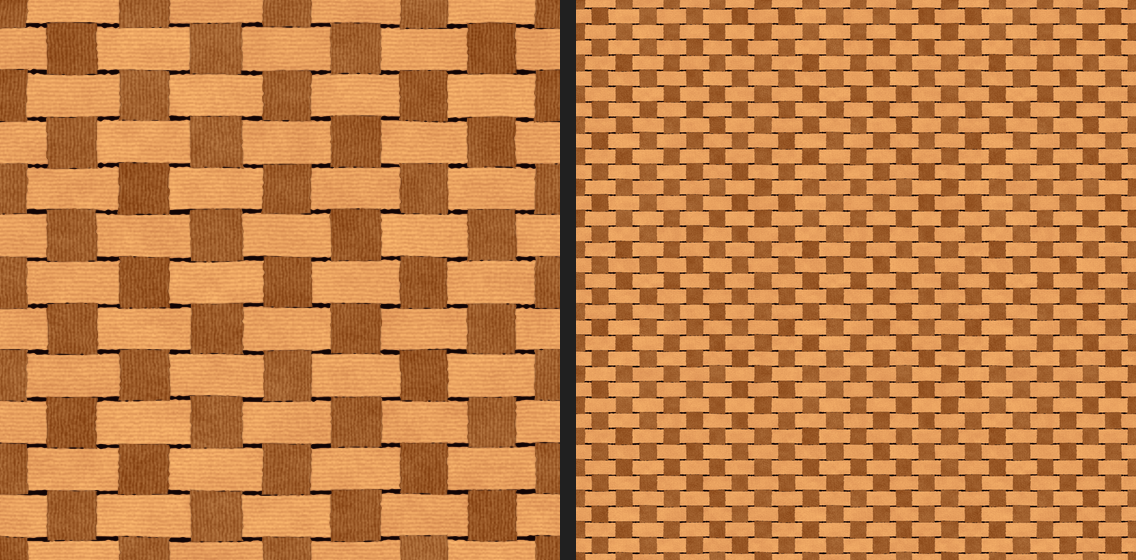
Left: one tile. Right: repeated 3 by 3.
Give the GLSL for this texture, as a three.js fragment shader.

```glsl
// Woven carpet: tan bands with fine horizontal ribs pass behind brown upright
// blocks in a half-step checker, with short black gaps between the rows.
// Blocks are boxes on a gently warped 8 x 12 grid; all noise wraps at the edges.

varying vec2 vUv;

const float PI = 3.14159265;
const vec2 GRID = vec2(8.0, 12.0);            // half-steps across, rows up
const vec2 GRID_SHIFT = vec2(0.0015, 0.0378);
const vec2 BROWN_HALF = vec2(0.36, 0.547);    // in grid cells
const float TAN_HALF = 0.453;
const float TAN_RIBS = 11.0;                  // per row
const float BROWN_RIBS = 19.0;                // per half-step
const float SOFT = 0.0012;                    // edge softness, canvas units

const vec3 TAN_LIGHT = vec3(0.96, 0.69, 0.41);
const vec3 TAN_SHADE = vec3(0.87, 0.58, 0.34);
const vec3 BROWN_LIGHT = vec3(0.65, 0.40, 0.20);
const vec3 BROWN_SHADE = vec3(0.56, 0.30, 0.11);
const vec3 FRINGE = vec3(0.32, 0.17, 0.10);
const vec3 GAP = vec3(0.07, 0.02, 0.02);

float hash(vec2 p) {
  return fract(sin(dot(p, vec2(127.1, 311.7))) * 43758.5);
}

// Value noise from -0.5 to 0.5 that wraps after "cells" whole cells
float wrapNoise(vec2 uv, vec2 cells) {
  vec2 p = uv * cells;
  vec2 i = floor(p);
  vec2 f = fract(p);
  f = f * f * (3.0 - 2.0 * f);
  vec2 a = mod(i, cells);
  vec2 b = mod(i + 1.0, cells);
  float low = mix(hash(a), hash(vec2(b.x, a.y)), f.x);
  float high = mix(hash(vec2(a.x, b.y)), hash(b), f.x);
  return mix(low, high, f.y) - 0.5;
}

// Nearest integer with the parity of "offset"
float nearestAlternate(float x, float offset) {
  return offset + 2.0 * floor((x - offset) * 0.5 + 0.5);
}

// Coverage of a shape from its signed distance in canvas units
float cover(float d) {
  return 1.0 - smoothstep(-SOFT, SOFT, d);
}

float rib(float x) {
  return cos(2.0 * PI * x);
}

float cellTone(vec2 cell) {
  return hash(mod(cell, GRID) + 3.7) - 0.5;
}

// Grid position with uneven column spacing and a slight hand-woven wander
vec2 weaveGrid(vec2 uv) {
  float bulge = sin(PI * uv.x);
  vec2 wander = vec2(wrapNoise(uv, vec2(8.0, 16.0)),
                     wrapNoise(uv + 0.37, vec2(12.0, 12.0)));
  vec2 q = uv - GRID_SHIFT + 0.004 * wander;
  q.x -= 0.0117 * bulge * bulge;
  return q * GRID;
}

void main() {
  vec2 uv = vUv;
  vec2 p = weaveGrid(uv);
  float rowY = p.y - 0.5;

  // Yarn grain shared by both colours
  float grain = wrapNoise(uv, vec2(300.0, 300.0));
  float blotch = wrapNoise(uv, vec2(26.0, 30.0));
  float wave = wrapNoise(uv, vec2(90.0, 90.0));
  vec2 nap = vec2(wrapNoise(uv, vec2(60.0, 150.0)),
                  wrapNoise(uv, vec2(150.0, 60.0)));

  // Tan band, one per row
  float row = floor(p.y);
  vec2 tanCell = vec2(nearestAlternate(p.x, mod(row, 2.0)), row);
  float tanDist = (abs(rowY - row) - TAN_HALF) / GRID.y + 0.0032 * nap.y;
  float tanTone = 0.46 + 0.34 * rib(p.y * TAN_RIBS + 0.3 * wave)
                + 0.65 * grain + 0.45 * blotch + 0.3 * cellTone(tanCell);
  vec3 tanColor = mix(TAN_SHADE, TAN_LIGHT, tanTone);

  // Brown block, on every other row of each column
  float col = floor(p.x + 0.5);
  vec2 brownCell = vec2(col, nearestAlternate(rowY, mod(col + 1.0, 2.0)));
  vec2 halfSize = BROWN_HALF;
  halfSize.x += 0.03 * (hash(vec2(mod(col, GRID.x), 5.0)) - 0.5);
  vec2 side = (abs(vec2(p.x, rowY) - brownCell) - halfSize) / GRID;
  side += vec2(0.004, 0.003) * nap;
  float brownDist = max(side.x, side.y);
  float brownTone = 0.54 + 0.42 * rib(p.x * BROWN_RIBS + 0.5 * wave)
                  + 1.0 * grain + 0.5 * blotch + 0.6 * cellTone(brownCell);
  vec3 brownColor = mix(BROWN_SHADE, BROWN_LIGHT, brownTone);

  // Layers: black gap, its worn fringe, tan band, seam shading, brown block
  vec3 color = mix(GAP, FRINGE, cover(tanDist - 0.0009));
  color = mix(color, tanColor, cover(tanDist));
  float seam = 1.0 - smoothstep(0.0, 0.003, abs(brownDist));
  color = mix(color, brownColor, cover(brownDist));
  color = mix(color, FRINGE, seam * (0.16 + 0.3 * nap.x));

  gl_FragColor = vec4(clamp(color, 0.0, 1.0), 1.0);
}
```
